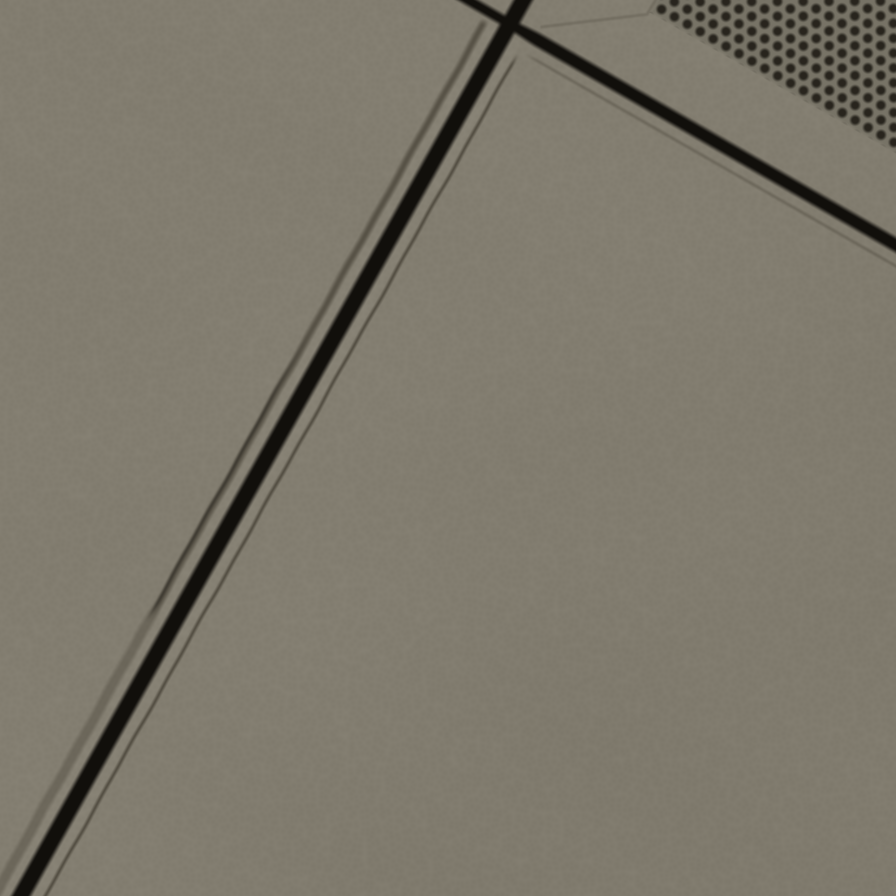
Give the GLSL for this texture, as a WebGL 2 fragment shader.

```glsl
#version 300 es
precision highp float;

uniform vec2 u_resolution;
out vec4 fragColor;

#define PAINT vec3(0.512, 0.492, 0.440)
#define GAP vec3(0.065, 0.057, 0.043)
#define GROOVE vec3(0.300, 0.280, 0.235)
#define MESH vec3(0.450, 0.435, 0.385)
#define HOLE vec3(0.155, 0.143, 0.115)
#define LONG_SEAM_HALF 0.0092
#define SHORT_SEAM_HALF 0.0072
#define HOLE_PITCH 0.0166
#define HOLE_RADIUS 0.0052
#define SEAM_BLUR 0.0034
#define LINE_BLUR 0.0024
#define GRAIN 0.018

float hash(vec2 p) {
    p = fract(p * vec2(0.1031, 0.1137));
    p += dot(p, p.yx + 33.33);
    return fract((p.x + p.y) * p.x * 97.0);
}

// Distance to the nearest scattered cell point
float cellular(vec2 p) {
    vec2 cell = floor(p), f = fract(p);
    float nearest = 1.0;
    for (int y = -1; y <= 1; y++) {
        for (int x = -1; x <= 1; x++) {
            vec2 o = vec2(x, y);
            vec2 jitter = vec2(hash(cell + o + 17.0), hash(cell + o + 91.0));
            nearest = min(nearest, length(o + jitter - f));
        }
    }
    return nearest;
}

// Blur width, never finer than one pixel
float atLeastPixel(float blur) {
    return max(blur, 1.0 / min(u_resolution.x, u_resolution.y));
}

float fill(float d) {
    float s = atLeastPixel(LINE_BLUR);
    return 1.0 - smoothstep(-s, s, d);
}

// Soft band around zero; thin bands fade instead of vanishing
float band(float d, float halfWidth, float blur) {
    float s = atLeastPixel(blur);
    return smoothstep(-s, s, d + halfWidth) - smoothstep(-s, s, d - halfWidth);
}

float segment(vec2 p, vec2 a, vec2 b) {
    vec2 ab = b - a;
    return length(p - a - ab * clamp(dot(p - a, ab) / dot(ab, ab), 0.0, 1.0));
}

// Seam coordinates: x along the direction, y to its left
vec2 seamFrame(vec2 p, vec2 origin, vec2 dir) {
    p -= origin;
    return vec2(dot(p, dir), dot(p, vec2(-dir.y, dir.x)));
}

// Distance to the holes of a triangular lattice
float holes(vec2 p) {
    vec2 period = HOLE_PITCH * vec2(1.0, 1.732);
    vec2 a = mod(p + 0.5 * period, period) - 0.5 * period;
    vec2 b = mod(p, period) - 0.5 * period;
    return min(length(a), length(b)) - HOLE_RADIUS;
}

void main() {
    vec2 uv = gl_FragCoord.xy / u_resolution;
    vec2 along = seamFrame(uv, vec2(0.573, 0.9805), vec2(-0.489, -0.8723));
    vec2 across = seamFrame(uv, vec2(0.586, 0.9635), vec2(0.868, -0.4967));

    // Painted sheet with broad shading and two layers of grain
    float mottle = sin(uv.x * 9.0 + 2.0 * sin(uv.y * 7.0)) * sin(uv.y * 11.0 + uv.x * 4.0);
    float shade = 0.004 * mottle - 0.010 * smoothstep(0.4, 1.1, uv.x - uv.y + 0.5);
    shade += GRAIN * (cellular(uv * 150.0) - 0.45);
    shade += 0.5 * GRAIN * (cellular(uv * 47.0 + 5.0) - 0.45);
    vec3 color = PAINT + shade;

    // Perforated panel in the upper corner
    vec2 panel = across - vec2(0.111, 0.090);
    float inside = fill(max(-panel.x, -panel.y));
    color = mix(color, MESH, inside * 0.75);
    color = mix(color, HOLE, inside * fill(holes(panel - 0.5 * HOLE_PITCH)));

    // Faint crease reaching the panel corner
    float crease = min(segment(uv, vec2(0.605, 0.970), vec2(0.722, 0.984)),
                       segment(uv, vec2(0.722, 0.984), vec2(0.735, 1.005)));
    color = mix(color, GROOVE, 0.40 * band(crease, 0.0012, LINE_BLUR));

    // Pale lips beside the long seam
    float belowCross = smoothstep(0.015, 0.025, along.x);
    color += 0.014 * belowCross * band(along.y, 0.021, SEAM_BLUR);

    // Left groove: shaded slope with a dark outer edge, paler at its lower end
    float lower = smoothstep(0.76, 0.79, along.x);
    float worn = smoothstep(0.40, 0.53, along.x) * (1.0 - lower);
    float wobble = 0.0006 * sin(along.x * 60.0) * sin(along.x * 23.0);
    float leftGroove = band(along.y + 0.0258 + wobble, mix(0.0036, 0.0055, lower), SEAM_BLUR);
    color = mix(color, GROOVE, belowCross * leftGroove * mix(0.80, 0.42, lower));
    float wornEdge = band(along.y + 0.0275 + wobble, 0.0014, LINE_BLUR);
    color = mix(color, GAP, 0.45 * worn * wornEdge);

    // Hairline grooves on the right and below the short seam
    float rightGroove = band(along.y - 0.0240 - wobble, 0.0017, LINE_BLUR);
    color = mix(color, GROOVE, 0.95 * smoothstep(0.03, 0.05, along.x) * rightGroove);
    float lowerGroove = band(across.y + 0.0205, 0.0015, LINE_BLUR);
    color = mix(color, GROOVE, 0.45 * smoothstep(0.01, 0.03, across.x) * lowerGroove);

    // Dark open seams, the short one thinner left of the crossing
    float shortHalf = SHORT_SEAM_HALF * mix(0.75, 1.0, smoothstep(-0.02, 0.02, across.x));
    color = mix(color, GAP, band(across.y, shortHalf, SEAM_BLUR));
    color = mix(color, GAP, band(along.y, LONG_SEAM_HALF, SEAM_BLUR));

    fragColor = vec4(color, 1.0);
}
```
